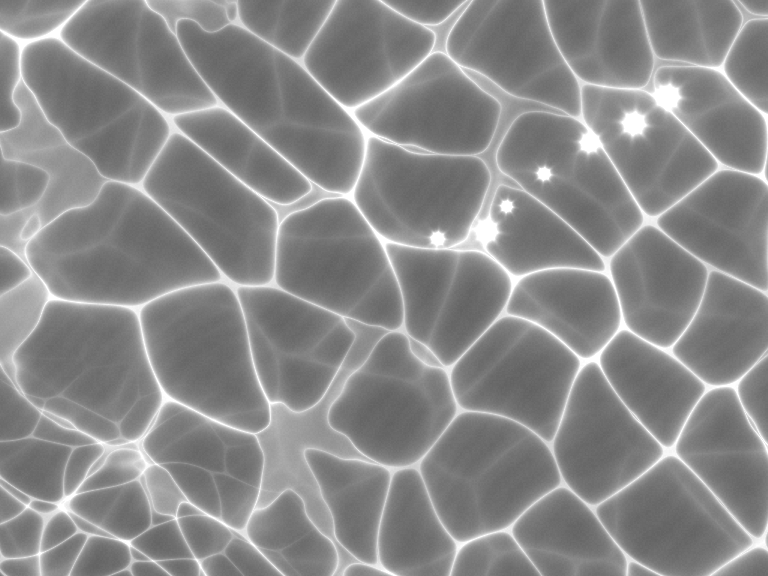
Give the GLSL for this texture, as a Shadertoy shader.

```glsl
const vec2 FLOW = vec2(0.77, -0.64);
const float DEEP_GREY = 0.405;

vec2 hash2(vec2 p) {
    vec3 a = fract(vec3(p.xyx) * vec3(0.1031, 0.1030, 0.0973));
    a += dot(a, a.yzx + 33.33);
    return fract((a.xx + a.yz) * a.zy);
}

// Layered sines, roughly -1 to 1
float waves(vec2 p) {
    float sum = 0.0, amp = 0.55;
    for (int i = 0; i < 4; i++) {
        sum += amp * sin(p.x + 1.3 * sin(p.y)) * cos(0.8 * p.y + 0.7 * sin(p.x));
        p = mat2(0.8, 0.6, -0.6, 0.8) * p * 1.8 + 2.7;
        amp *= 0.6;
    }
    return sum;
}

vec2 bend(vec2 p, float phase) {
    p += 0.030 * sin(p.yx * vec2(8.0, 9.5) + phase + vec2(0.4, 2.1));
    return p + 0.011 * sin(p.yx * vec2(23.0, 19.0) + phase * 1.7);
}

vec2 cellPoint(vec2 cell, float seed) {
    return cell + 0.1 + 0.8 * hash2(cell + seed);
}

// Distance to the nearest cell wall, rounded where walls meet
float cellWall(vec2 p, float seed) {
    vec2 base = floor(p), home = base, nearest = vec2(0.0);
    float best = 9.0;
    for (int y = -1; y <= 1; y++)
    for (int x = -1; x <= 1; x++) {
        vec2 cell = base + vec2(x, y);
        vec2 r = cellPoint(cell, seed) - p;
        if (dot(r, r) < best) {
            best = dot(r, r);
            nearest = r;
            home = cell;
        }
    }
    float sum = 0.0;
    for (int y = -2; y <= 2; y++)
    for (int x = -2; x <= 2; x++) {
        if (x == 0 && y == 0) continue;
        vec2 r = cellPoint(home + vec2(x, y), seed) - p;
        sum += exp(-26.0 * dot(0.5 * (nearest + r), normalize(r - nearest)));
    }
    return max(-log(sum) / 26.0, 0.0);
}

// Light focused on a wall: broad halo, bright rim, flat fill inside a fold
float caustic(float wall, float fold, float power) {
    float halo = exp(-max(wall - fold, 0.0) / 0.12);
    float rim = exp(-abs(wall - fold) / 0.023);
    float inside = smoothstep(0.0, 0.03, fold - wall);
    return power * (0.17 * halo + 0.40 * rim * (1.0 - 2.2 * fold) + 0.05 * inside);
}

float sparkle(vec2 d, float size) {
    float r = length(d);
    float rays = pow(abs(cos(4.0 * atan(d.y, d.x + 1e-5) + 0.5)), 5.0);
    return 1.3 * exp(-r * r / (size * size))
         + 0.8 * rays * exp(-r / (size * 0.75))
         + 0.12 * exp(-r / (size * 2.5));
}

void mainImage(out vec4 fragColor, in vec2 fragCoord) {
    vec2 p = fragCoord / iResolution.y;
    vec2 b = bend(p, 0.0);
    vec2 across = vec2(-FLOW.y, FLOW.x);

    // Cells stretched along the flow, rounder toward the right
    vec2 q = vec2(dot(b, FLOW) * (3.7 + 1.1 * p.x), dot(b, across) * 6.6);
    float left = 1.0 - smoothstep(0.2, 1.1, p.x);
    float swell = waves(vec2(dot(p, FLOW) * 9.0, dot(p, across) * 7.0) + 4.0);
    float fold = mix(0.05, 0.19, left) * smoothstep(0.12, 0.75, swell);
    float power = 0.86 + 0.35 * waves(p * 8.0 + 9.0);
    float light = caustic(cellWall(q, 17.0), fold, power);

    // Faint second network crossing the first
    vec2 soft = bend(p * 1.1 + 3.0, 2.0) * 4.6;
    float veil = 0.5 + 0.5 * waves(p * 6.0 + 1.0);
    light += 0.16 * veil * exp(-cellWall(soft, 53.0) / 0.07);

    // Tangled fine ripples in the lower left corner
    float corner = 1.0 - smoothstep(0.12, 0.52, length(p * vec2(0.8, 1.2)));
    vec2 fine = bend(p * 1.6, 4.0) * vec2(5.0, 8.0);
    light += corner * caustic(cellWall(fine, 91.0), 0.0, 0.65);

    // Mottled water and faint ribbing
    float water = DEEP_GREY + 0.030 * waves(p * 5.0 + 6.0);
    water += 0.006 * sin(160.0 * dot(b, FLOW) + 4.0 * waves(p * 7.0));
    water += 0.010 * waves(p * 32.0);
    water -= 0.025 * corner;

    // Sun glints strewn along a diagonal
    for (int i = 0; i < 7; i++) {
        vec2 h = hash2(vec2(float(i), 7.0));
        vec2 glint = mix(vec2(0.77, 0.58), vec2(1.14, 0.81), float(i) / 6.0);
        light += sparkle(p - glint - 0.05 * (h - 0.5), mix(0.006, 0.018, h.x));
    }

    float grain = 0.022 * (hash2(floor(p * 384.0)).x - 0.5);
    fragColor = vec4(vec3(clamp(water + light + grain, 0.0, 1.0)), 1.0);
}
```
